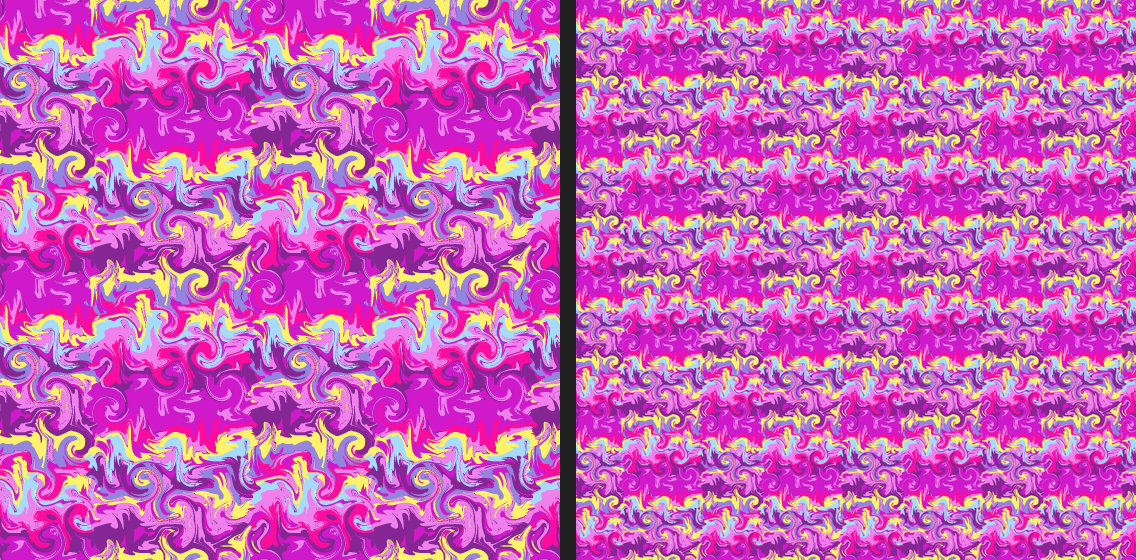
Left, the tile; right, the same tile 2 across and 2 down.
Reproduce this pattern procedurally as a Shadertoy shader.

```glsl
const float TAU = 6.28318;
const float REPEATS = 2.0;              // tiles across and down
const int WAVES = 9;                    // shear waves in the marbling
const float FIRST_WAVE = 5.0;           // waves per tile of the broadest shear
const float WAVE_GROWTH = 1.27;
const float SHEAR = 0.165;
const float SWIRL_CELLS = 9.0;          // swirl grid per tile
const float SWIRL_TURN = 4.5;           // largest turn in radians
const float SWIRL_SHARE = 0.35;         // share of cells that swirl
const float BAND_SWAY = 0.014;
const vec2 COPY_SHIFT = vec2(0.44, 0.42);
const vec2 COPY_SPAN = vec2(0.326, 0.898);
const float PINK_LEVEL = 0.66;
const float MAGENTA_LEVEL = -0.72;
const float THREAD_WIDTH = 0.08;
const int SAMPLES = 3;                  // per axis, for smooth edges

const int MAGENTA = 0, HOT = 1, PINK = 2, PLUM = 3, YELLOW = 4, VIOLET = 5, SKY = 6;
const vec3 INKS[7] = vec3[7](
    vec3(0.81, 0.10, 0.80), vec3(0.99, 0.05, 0.62), vec3(0.94, 0.50, 0.92),
    vec3(0.52, 0.15, 0.58), vec3(1.00, 0.95, 0.42), vec3(0.58, 0.52, 0.87),
    vec3(0.65, 0.86, 0.99));

// Ink order from the top of a tile to its bottom
const int BAND_COUNT = 20;
const int BANDS[20] = int[20](
    MAGENTA, MAGENTA, HOT, YELLOW, SKY, PLUM, VIOLET, YELLOW, PINK, PLUM,
    PLUM, YELLOW, VIOLET, HOT, YELLOW, SKY, PINK, HOT, PLUM, MAGENTA);

float hash(vec2 p) {
    vec3 q = fract(p.xyx * vec3(0.1031, 0.1030, 0.0973));
    q += dot(q, q.yzx + 33.33);
    return fract((q.x + q.y) * q.z);
}

// Turns the paint around scattered centres on a wrapping grid
vec2 swirl(vec2 p) {
    vec2 g = p * SWIRL_CELLS;
    vec2 home = floor(g);
    vec2 push = vec2(0.0);
    for (int j = -1; j <= 1; j++)
    for (int i = -1; i <= 1; i++) {
        vec2 cell = home + vec2(i, j);
        vec2 id = mod(cell, SWIRL_CELLS) + 1.0;
        vec2 centre = cell + 0.25 + 0.5 * vec2(hash(id), hash(id + 17.0));
        vec2 r = g - centre;
        float fade = max(1.0 - dot(r, r) / 0.56, 0.0);
        float turn = SWIRL_TURN * (hash(id + 41.0) * 2.0 - 1.0) * fade * fade;
        turn *= step(hash(id + 73.0), SWIRL_SHARE);
        float c = cos(turn), s = sin(turn);
        push += mat2(c, s, -s, c) * r - r;
    }
    return p + push / SWIRL_CELLS;
}

// Whole-number shear waves, so the result wraps at the tile border
vec2 stir(vec2 p) {
    float size = FIRST_WAVE;
    for (int i = 0; i < WAVES; i++) {
        float n = float(i);
        float angle = (hash(vec2(n + 3.0, 9.0)) - 0.5) * 2.5;
        vec2 k = round(size * vec2(cos(angle), sin(angle)));
        float len = length(k);
        vec2 along = vec2(-k.y, k.x) / len;
        p += along * SHEAR / len * sin(TAU * dot(k, p) + n * 2.4);
        size *= WAVE_GROWTH;
    }
    return p;
}

// Flat, wide streaks of a second ink layer
float streaks(vec2 p) {
    vec2 a = TAU * p;
    float s = sin(dot(a, vec2(2, 9)) + 1.3 + 1.2 * sin(a.x * 5.0));
    s += 0.8 * sin(dot(a, vec2(-4, 13)) + 0.4 + sin(a.y * 3.0));
    s += 0.5 * sin(dot(a, vec2(7, 6)) + 2.1);
    return s / 1.7;
}

vec3 marble(vec2 p) {
    // The middle strip holds a shifted copy behind a ragged border
    float ragged = 0.018 * sin(TAU * 5.0 * p.y) + 0.012 * sin(TAU * 13.0 * p.y + 1.0)
                 + 0.006 * sin(TAU * 31.0 * p.y + 4.0);
    float x = fract(p.x + ragged);
    if (x > COPY_SPAN.x && x < COPY_SPAN.y) p -= COPY_SHIFT;

    vec2 q = stir(swirl(p));
    float sway = sin(TAU * 3.0 * q.x + 1.0) + sin(TAU * dot(q, vec2(5, 2)));
    float depth = fract(q.y + BAND_SWAY * sway);
    int ink = BANDS[min(int(depth * float(BAND_COUNT)), BAND_COUNT - 1)];

    // Pink and magenta veils, each trailed by a thin thread
    float veil = streaks(q);
    if (veil > PINK_LEVEL) ink = PINK;
    else if (veil > PINK_LEVEL - THREAD_WIDTH) ink = PLUM;
    else if (veil < MAGENTA_LEVEL) ink = MAGENTA;
    else if (veil < MAGENTA_LEVEL + 0.5 * THREAD_WIDTH) ink = HOT;
    return INKS[ink];
}

void mainImage(out vec4 fragColor, in vec2 fragCoord) {
    vec3 sum = vec3(0.0);
    for (int j = 0; j < SAMPLES; j++)
    for (int i = 0; i < SAMPLES; i++) {
        vec2 offset = (vec2(i, j) + 0.5) / float(SAMPLES) - 0.5;
        vec2 uv = (fragCoord + offset) / iResolution.xy;
        sum += marble(fract(vec2(uv.x, 1.0 - uv.y) * REPEATS));
    }
    fragColor = vec4(sum / float(SAMPLES * SAMPLES), 1.0);
}
```
